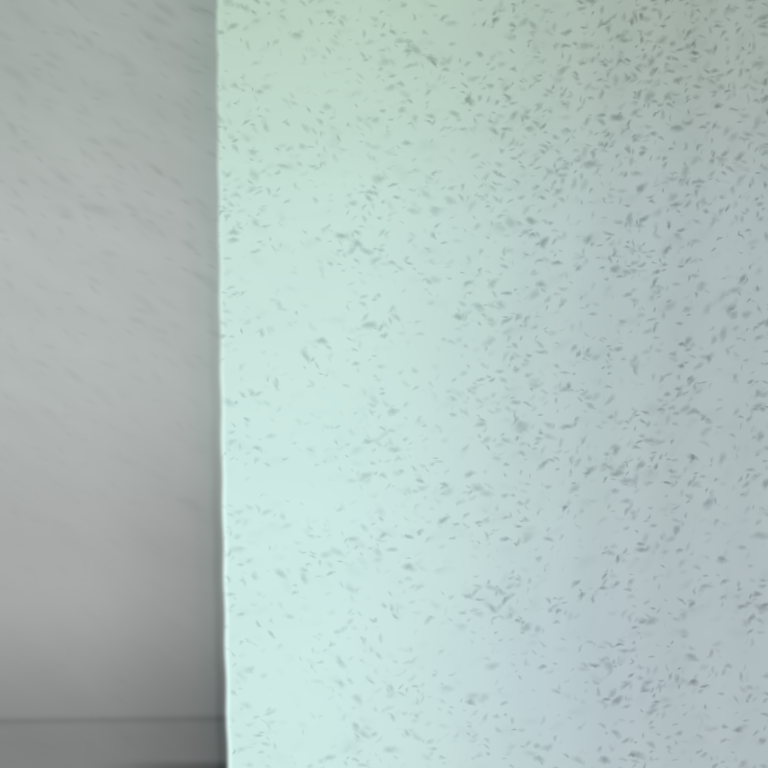
Give the GLSL for this texture, as a three.js fragment shader.

```glsl
// Speckled pale green plaster wall beside a shaded grey wall, meeting at a corner
varying vec2 vUv;

vec2 hash2(vec2 p) {
  vec3 q = fract(vec3(p.xyx) * vec3(0.1031, 0.1030, 0.0973));
  q += dot(q, q.yzx + 33.33);
  return fract((q.xx + q.yz) * q.zy);
}

// Smooth layered sines, about -1 to 1
float waves(vec2 p) {
  float sum = 0.0, amp = 0.5;
  for (int i = 0; i < 4; i++) {
    sum += amp * sin(p.x + 1.7 * sin(p.y)) * cos(p.y + 1.3 * sin(p.x * 0.8));
    p = mat2(1.5, 1.1, -1.1, 1.5) * p + 2.3;
    amp *= 0.6;
  }
  return sum;
}

// One soft elongated mark per cell, turned around a common tilt
float flecks(vec2 p, float density, float tilt, float spread) {
  vec2 cell = floor(p);
  float ink = 0.0;
  for (int j = -1; j <= 1; j++) {
    for (int i = -1; i <= 1; i++) {
      vec2 id = cell + vec2(float(i), float(j));
      vec2 place = hash2(id), kind = hash2(id + 71.7);
      vec2 d = p - id - place;
      float a = tilt + (kind.x - 0.5) * spread;
      vec2 r = vec2(dot(d, vec2(cos(a), sin(a))), dot(d, vec2(-sin(a), cos(a))));
      r.y += 0.7 * (place.x - 0.5) * r.x * r.x;
      float size = mix(0.45, 0.9, kind.y * kind.y);
      float mark = 1.0 - smoothstep(0.0, size, length(r * vec2(1.0, 2.0)));
      float keep = smoothstep(0.0, 0.45, density - fract(kind.x * 7.3 + place.y));
      ink += mark * keep * mix(0.35, 1.0, place.x);
    }
  }
  return min(ink, 1.1);
}

// Sunlit wall: green above, cyan below, greyer to the right
vec3 brightWall(vec2 uv) {
  vec3 near = mix(vec3(0.805, 0.915, 0.895), vec3(0.78, 0.89, 0.855), smoothstep(0.3, 0.7, uv.y));
  near = mix(near, vec3(0.725, 0.82, 0.755), smoothstep(0.65, 1.03, uv.y));
  vec3 far = mix(vec3(0.695, 0.745, 0.755), vec3(0.675, 0.73, 0.735), smoothstep(0.15, 0.65, uv.y));
  far = mix(far, vec3(0.64, 0.69, 0.66), smoothstep(0.65, 1.0, uv.y));
  vec3 col = mix(near, far, smoothstep(0.43, 0.96, uv.x + 0.03 * (1.0 - uv.y)));
  vec2 glow = (uv - vec2(0.73, 0.12)) * 6.0;
  col += vec3(-0.005, -0.005, 0.012) * exp(-dot(glow, glow));
  col += 0.005 * sin(uv.x * 62.0 + sin(uv.y * 5.0)) * smoothstep(0.55, 0.8, uv.x);
  col += 0.006 * waves(uv * vec2(9.0, 16.0));

  // Flecks grow denser and more upright to the right
  float side = smoothstep(0.4, 0.85, uv.x);
  float patchy = waves(uv * vec2(19.0, 23.0) + 4.0);
  float density = 0.33 + 0.27 * side + 0.16 * smoothstep(0.5, 0.95, uv.y) + 0.5 * patchy;
  float tilt = mix(-0.3, 0.55, side);
  vec2 p = uv + 0.0035 * vec2(waves(uv * 95.0), waves(uv * 88.0 + 5.0));
  float ink = flecks(p * 62.0, density, tilt, 1.7);
  float fine = flecks(p * 88.0 + 19.0, density + 0.05, tilt, 2.4);
  float haze = flecks(p * 34.0 + 7.0, density + 0.2, tilt, 1.6);
  float strength = mix(0.125, 0.16, side);
  col -= vec3(1.0, 1.03, 1.0) * (strength * max(ink, fine * 0.75) + 0.022 * haze);
  return col;
}

// Shaded wall: soft diagonal brushing and a skirting line
vec3 shadedWall(vec2 uv, float edge) {
  vec3 col = mix(vec3(0.52, 0.525, 0.525), vec3(0.655, 0.665, 0.66), smoothstep(0.02, 0.25, uv.y));
  col = mix(col, vec3(0.70, 0.725, 0.715), smoothstep(0.25, 0.55, uv.y));
  col = mix(col, vec3(0.645, 0.68, 0.66), smoothstep(0.65, 1.0, uv.y));
  float low = 1.0 - smoothstep(0.2, 0.48, uv.y);
  col -= (0.025 + 0.05 * low) * smoothstep(0.1, 0.29, uv.x);
  col -= vec3(0.04, 0.02, 0.025) * smoothstep(-0.06, 0.0, uv.x - edge);

  vec2 along = vec2(dot(uv, vec2(0.86, -0.51)), dot(uv, vec2(0.51, 0.86)));
  float upper = smoothstep(0.2, 0.85, uv.y);
  float brush = flecks(along * vec2(23.0, 40.0), 0.55 + 0.4 * waves(uv * 14.0), 0.0, 0.9);
  float grain = flecks(along * vec2(42.0, 66.0) + 11.0, 0.7, 0.0, 1.5);
  col -= mix(0.008, 0.035, upper) * brush + mix(0.005, 0.03, upper) * grain;
  col += 0.014 * waves(along * vec2(12.0, 42.0)) * mix(0.4, 1.0, upper);

  float skirting = uv.y - 0.061 - 0.012 * uv.x;
  col -= 0.02 * (1.0 - smoothstep(-0.008, 0.005, skirting));
  col -= 0.045 * exp(-pow(skirting / 0.005, 2.0));
  col -= 0.1 * (1.0 - smoothstep(0.0, 0.014, uv.y)) * smoothstep(0.1, 0.27, uv.x);
  return col;
}

void main() {
  vec2 uv = vUv;
  float down = 1.0 - uv.y;
  float edge = 0.283 + 0.006 * down + 0.008 * down * down + 0.0006 * sin(uv.y * 70.0);
  float d = uv.x - edge;
  vec3 col = mix(shadedWall(uv, edge), brightWall(uv), smoothstep(-0.005, 0.004, d));

  // Corner: pale rim with a narrow shadow, both clearer lower down
  float clear = smoothstep(0.15, 0.9, down);
  col += mix(0.02, 0.09, clear) * exp(-pow((d - 0.001) / 0.0035, 2.0));
  col -= 0.05 * clear * exp(-pow((d + 0.009) / 0.006, 2.0));
  gl_FragColor = vec4(clamp(col, 0.0, 1.0), 1.0);
}
```
